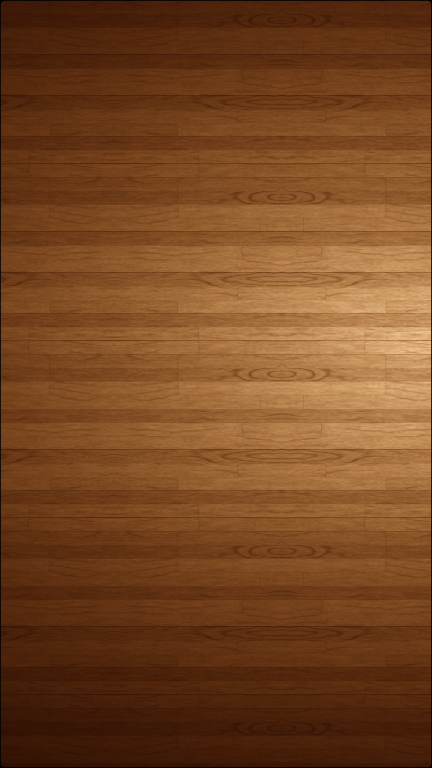
Give the GLSL for this texture, as a Shadertoy shader.

```glsl
// Plank floor under a warm side light: thin rows repeat every 13 and are mirrored
// sideways, with grain drawn as contours of stretched noise and of long ovals.
// One brightness value carries wood and light, then maps to a brown colour ramp.

#define ROWS 56.4            // plank rows over the canvas height
#define CYCLE 13             // rows before the pattern repeats
#define MIRROR_X 20.7        // mirror axis, in row heights
#define HALF_PERIOD 12.34    // distance between mirror axes
#define GRAIN_DEPTH 0.11
#define FIBRE_DEPTH 0.11
#define JOINT_DEPTH 0.15
#define LIGHT_POS vec2(1.0, 0.545)
#define LIGHT_PEAK 0.88
#define BORDER 0.0009
#define CORNER 0.005

// Tone of each row, and where its end joint lies from the mirror axis (99 = none)
const float rowTone[CYCLE] = float[](0.92, 0.91, 1.03, 1.0, 0.91, 1.04, 1.03,
                                     0.95, 1.03, 1.03, 0.91, 1.04, 1.02);
const float rowJoint[CYCLE] = float[](7.64, 7.64, 7.64, 1.6, 99.0, 2.9, 99.0,
                                      99.0, 3.23, 7.64, 99.0, 6.1, 6.1);

float hash(vec2 p) {
    vec3 q = fract(vec3(p.xyx) * 0.1031);
    q += dot(q, q.yzx + 33.33);
    return fract((q.x + q.y) * q.z);
}

float noise(vec2 p) {
    vec2 cell = floor(p), f = fract(p);
    f = f * f * (3.0 - 2.0 * f);
    return mix(mix(hash(cell), hash(cell + vec2(1, 0)), f.x),
               mix(hash(cell + vec2(0, 1)), hash(cell + vec2(1, 1)), f.x), f.y);
}

// Dark line around zero distance, kept at least about a pixel wide
float joint(float dist, float pixel) {
    return 1.0 - smoothstep(0.0, max(0.07, pixel), abs(dist));
}

// Darkening by growth lines and fibres; x is folded, y runs 0..1 across a plank
float woodGrain(vec2 p, int row, float seed) {
    vec2 shift = vec2(seed * 17.3, seed * 31.7);
    float warp = noise(p * vec2(0.22, 1.3) + shift);
    float wobble = noise(p * vec2(1.1, 3.5) + shift + 50.0);
    float field = warp * 2.6 + wobble * 0.5 + p.y * 1.6;
    float patches = noise(p * vec2(0.45, 1.6) + shift + 90.0);
    float strength = 0.1 + 0.9 * smoothstep(0.3, 0.9, patches);

    // Cathedral ovals: a short knot in one row, a long flame in another
    if (row == 1 || row == 7) {
        float stretch = row == 1 ? 0.2 : 0.11;
        float oval = length(vec2(p.x * stretch, p.y - 0.48));
        float near = 1.0 - smoothstep(0.6, 1.1, oval);
        field = mix(field, oval * 4.2 + wobble * 0.6, near);
        strength = mix(strength, 0.6 + 1.3 * patches, near);
    }
    float line = pow(0.5 + 0.5 * sin(6.2832 * field), 5.0);
    float fibre = noise(p * vec2(0.9, 9.0) + shift) - 0.5;
    float pore = noise(p * vec2(4.5, 14.0) + shift + 20.0) - 0.5;
    return GRAIN_DEPTH * (line * strength - 0.12) + FIBRE_DEPTH * (0.8 * fibre + 0.8 * pore);
}

// Soft oval glow, wider than tall
float sideLight(vec2 uv, float aspect) {
    float d = length((uv - LIGHT_POS) * vec2(0.6 * aspect, 1.0));
    return LIGHT_PEAK * exp(-1.5 * d - 1.35 * d * d);
}

vec3 woodColour(float v) {
    return vec3(v, 0.846 * pow(v, 1.52), 0.654 * pow(v, 2.29));
}

void mainImage(out vec4 fragColor, in vec2 fragCoord) {
    vec2 uv = fragCoord / iResolution.xy;
    float aspect = iResolution.x / iResolution.y;
    float pixel = ROWS / iResolution.y;

    // Rows counted from the top, sideways mirror fold
    vec2 p = vec2(uv.x * aspect, 1.0 - uv.y) * ROWS;
    int row = int(floor(p.y)) % CYCLE;
    float y = fract(p.y);
    float x = abs(mod(p.x - MIRROR_X + HALF_PERIOD, 2.0 * HALF_PERIOD) - HALF_PERIOD);

    // Plank tone and grain, changing at the end joint
    float side = step(rowJoint[row], x);
    float seed = float(row) + 0.5 * side + 1.0;
    float wood = rowTone[row] + 0.06 * (hash(vec2(seed, 7.0)) - 0.5);
    wood -= woodGrain(vec2(x, y), row, seed);

    // Joints between planks, some rows tighter than others
    float tightness = 0.45 + 0.75 * hash(vec2(float(row), 3.0));
    float seam = max(joint(y, pixel) * tightness,
                     0.5 * joint(x - rowJoint[row], pixel));
    wood *= 1.0 - JOINT_DEPTH * seam;

    vec3 colour = woodColour(max(wood * sideLight(uv, aspect), 0.0));

    // Thin black frame with rounded corners
    vec2 halfSize = 0.5 * vec2(aspect, 1.0) - BORDER;
    vec2 q = abs(uv - 0.5) * vec2(aspect, 1.0) - halfSize + CORNER;
    float frame = length(max(q, 0.0)) + min(max(q.x, q.y), 0.0) - CORNER;
    float edge = 0.5 / iResolution.y;
    colour *= 1.0 - smoothstep(-edge, edge, frame);

    fragColor = vec4(colour, 1.0);
}
```
